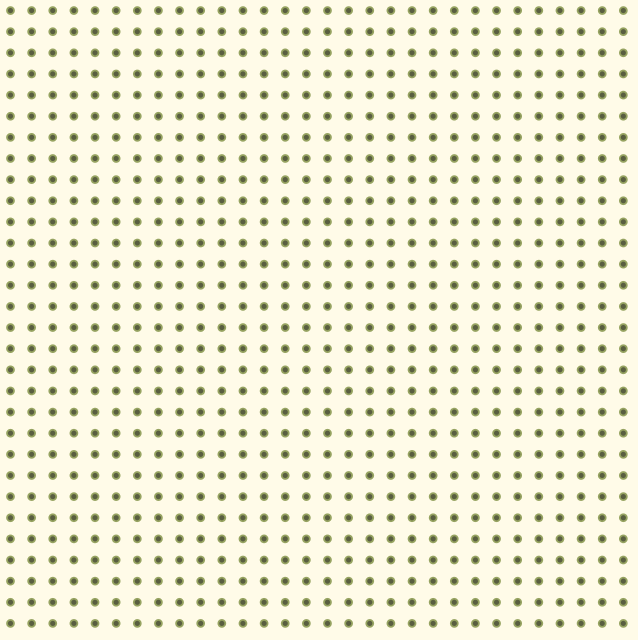
Reproduce this pattern procedurally as a WebGL 2 fragment shader.

```glsl
#version 300 es
precision highp float;
// Draws a square grid of small two-tone green dots on cream paper.
// Each point finds its nearest grid centre, then two antialiased discs
// (a light rim and a dark core) are layered over the ground.

uniform vec2 u_resolution;
out vec4 fragColor;

// Lengths are fractions of the canvas height
const float DOTS_PER_SIDE = 30.0;
const float PITCH = 0.03302;
const vec2 FIRST_DOT = vec2(0.0164, 0.0165);  // from the top left corner
const float RIM_RADIUS = 0.00675;
const float CORE_RADIUS = 0.0040;

const vec3 CREAM = vec3(1.00, 0.984, 0.910);
const vec3 RIM_GREEN = vec3(0.59, 0.64, 0.38);
const vec3 CORE_GREEN = vec3(0.35, 0.37, 0.25);

// Offset from the nearest centre of a finite square grid
vec2 gridOffset(vec2 p, vec2 start, float pitch, float count) {
    vec2 cell = clamp(round((p - start) / pitch), 0.0, count - 1.0);
    return p - start - cell * pitch;
}

// Disc coverage with an edge one pixel wide
float disc(vec2 p, float radius, float pixel) {
    return clamp(0.5 + (radius - length(p)) / pixel, 0.0, 1.0);
}

void main() {
    float pixel = 1.0 / u_resolution.y;
    vec2 p = vec2(gl_FragCoord.x, u_resolution.y - gl_FragCoord.y) * pixel;
    vec2 offset = gridOffset(p, FIRST_DOT, PITCH, DOTS_PER_SIDE);

    // Layer rim and core over the ground
    vec3 color = mix(CREAM, RIM_GREEN, disc(offset, RIM_RADIUS, pixel));
    color = mix(color, CORE_GREEN, disc(offset, CORE_RADIUS, pixel));
    fragColor = vec4(color, 1.0);
}
```
